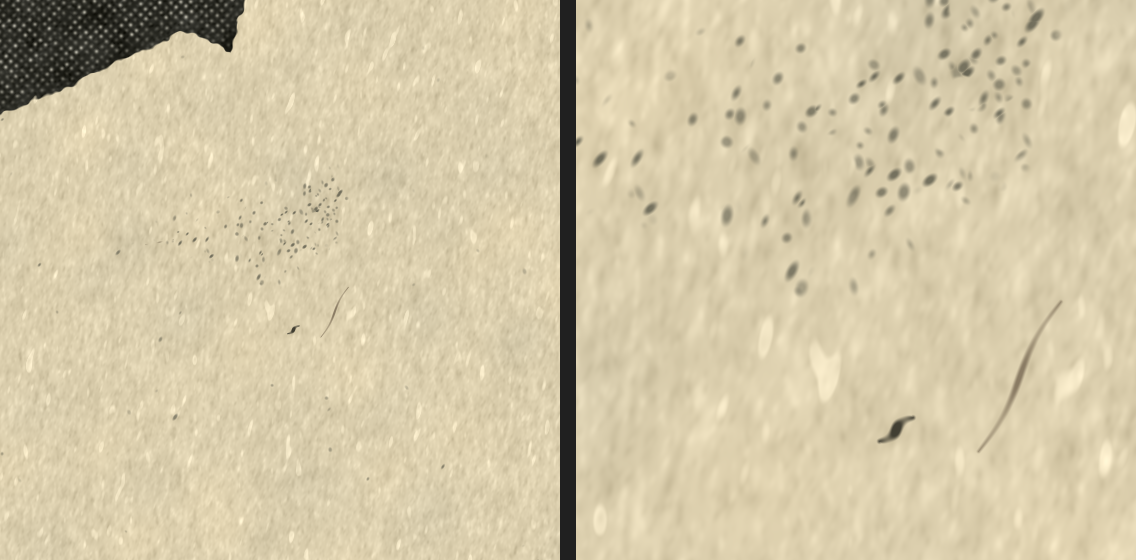
Left, the full canvas; right, a detail of the centre.
A WebGL 1 fragment shader for this texture:

```glsl
precision highp float;
// Aged cream paper with a torn-edged patch of halftone ink in the upper left corner.
// Grain is cellular noise: each cell adds a soft, sheared, signed fibre. Ink crumbs
// are cell dots thinned by a density field; the patch is a wobbly distance shape.
uniform vec2 u_resolution;

#define PAPER vec3(0.861, 0.811, 0.681)
#define INK vec3(0.115, 0.115, 0.09)
#define DOT_TINT vec3(0.60, 0.59, 0.54)
#define CRUMB_TINT vec3(0.30, 0.30, 0.25)
#define FIBRE_TINT vec3(0.43, 0.37, 0.29)
#define GRAIN 0.050
#define FINE_GRAIN 0.034
#define MOTTLE 0.020
#define DOT_PITCH 0.0128
#define CRUMB_PITCH 0.0082
#define SOFT 0.0022

vec3 hash3(vec2 cell) {
  vec3 q = fract(cell.xyx * vec3(0.1031, 0.1030, 0.0973));
  q += dot(q, q.yxz + 33.33);
  return fract((q.xxy + q.yzz) * q.zyx);
}

// Sum of soft blobs of random sign, one per cell, each leaning its own way.
float fibres(vec2 p, float seed) {
  vec2 cell = floor(p);
  float sum = 0.0;
  for (int j = -1; j <= 1; j++) {
    for (int i = -1; i <= 1; i++) {
      vec2 c = cell + vec2(float(i), float(j));
      vec3 h = hash3(c + seed);
      vec2 d = p - c - h.xy;
      d.x -= d.y * (fract(h.x * 17.0 + h.z * 5.0) - 0.4);
      sum += (2.0 * h.z - 1.0) * exp(-4.5 * dot(d, d));
    }
  }
  return sum;
}

// Scattered dots; density is the chance that a cell holds one. Soft is in cells.
float crumbs(vec2 p, float density, float radius, float soft, float seed) {
  vec2 cell = floor(p);
  float cover = 0.0;
  for (int j = -1; j <= 1; j++) {
    for (int i = -1; i <= 1; i++) {
      vec2 c = cell + vec2(float(i), float(j));
      vec3 h = hash3(c + seed);
      vec3 g = hash3(c + seed + 71.0);
      vec2 d = p - c - h.xy;
      d.x -= d.y * (g.x - 0.4);
      d.y *= mix(0.55, 1.1, g.y);
      float r = radius * mix(0.4, 1.0, g.z);
      float disc = 1.0 - smoothstep(r - soft, r + soft, length(d));
      float present = smoothstep(h.z - 0.04, h.z + 0.04, density - 0.04);
      cover = max(cover, disc * present * mix(0.4, 1.0, g.x));
    }
  }
  return cover;
}

// A hair from a to b, thickest in the middle.
float hair(vec2 p, vec2 a, vec2 b, float width) {
  vec2 along = b - a;
  float t = clamp(dot(p - a, along) / dot(along, along), 0.0, 1.0);
  float bow = 0.003 * sin(6.2832 * t);
  float r = width * (0.25 + 3.0 * t * (1.0 - t));
  float d = length(p - a - along * t - vec2(bow, 0.0));
  return 1.0 - smoothstep(r - SOFT * 0.6, r + SOFT * 0.6, d);
}

float cloud(vec2 p, vec2 centre, vec2 size) {
  vec2 d = (p - centre) / size;
  return exp(-dot(d, d));
}

// Positive inside the inked corner: slanted lower edge, a bite, a steep right side.
float inkShape(vec2 p) {
  float bite = max(p.x - 0.305, 0.0);
  float lower = min(0.792 + 0.467 * p.x, 0.943 - 3.2 * bite * bite);
  float right = 0.415 + 0.3 * (p.y - 0.92) - p.x;
  float wobble = 0.005 * fibres(p * 75.0, 9.0) + 0.004 * fibres(p * 38.0, 23.0);
  return min((p.y - lower) * 0.9, right) + wobble;
}

vec3 halftone(vec2 p, float depth) {
  vec2 q = mat2(0.74, 0.67, -0.67, 0.74) * p / DOT_PITCH;
  vec3 h = hash3(floor(q) + 140.0);
  vec2 d = fract(q) - 0.5 - 0.16 * (h.xy - 0.5);
  float spot = exp(-14.0 * dot(d, d)) * mix(0.3, 1.1, h.z);
  spot *= mix(0.35, 1.0, smoothstep(0.0, 0.03, depth));
  float wear = 0.055 * fibres(p * 170.0, 31.0) + 0.05 * fibres(p * 28.0, 47.0);
  return mix(INK, DOT_TINT, spot) + 0.025 + wear;
}

void main() {
  vec2 p = gl_FragCoord.xy / u_resolution;
  vec2 lean = vec2(p.x - 0.12 * p.y + 0.2, p.y);

  // Paper: fibres at several scales, broad mottling and a few bright flecks.
  float tone = GRAIN * fibres(lean * vec2(150.0, 58.0), 3.0);
  tone += FINE_GRAIN * fibres(lean * vec2(230.0, 125.0), 11.0);
  tone += 0.024 * fibres(lean * vec2(60.0, 30.0), 19.0);
  float patchy = fibres(p * 9.0, 5.0);
  tone += MOTTLE * patchy;
  tone += 0.09 * smoothstep(0.55, 1.0, fibres(lean * vec2(95.0, 34.0), 63.0));
  vec3 col = PAPER + tone + vec3(0.008, 0.002, -0.006) * patchy;

  // Rubbed smudge: crumbs of ink thick at the right, thinning to the left.
  float smudge = 0.55 * cloud(p, vec2(0.575, 0.635), vec2(0.032, 0.055));
  smudge += 0.36 * cloud(p, vec2(0.51, 0.605), vec2(0.07, 0.055));
  smudge += 0.20 * cloud(p, vec2(0.40, 0.58), vec2(0.11, 0.045));
  smudge += 0.10 * cloud(p, vec2(0.48, 0.52), vec2(0.09, 0.05));
  float clump = clamp(0.85 + 0.9 * fibres(p * 45.0, 83.0), 0.1, 1.6);
  float rubbed = crumbs(p / CRUMB_PITCH, smudge * clump, 0.38, 0.22, 7.0);
  col = mix(col, CRUMB_TINT, 0.75 * rubbed + 0.05 * smudge);

  // Stray specks over the sheet, one blot and two hairs.
  float stray = crumbs(p * 26.0, 0.085, 0.085, 0.05, 37.0);
  col = mix(col, CRUMB_TINT, 0.65 * stray);
  float blot = hair(p, vec2(0.514, 0.404), vec2(0.534, 0.418), 0.0035);
  col = mix(col, INK, 0.8 * blot);
  float hairs = hair(p, vec2(0.573, 0.398), vec2(0.622, 0.487), 0.0019);
  hairs = max(hairs, 0.6 * hair(p, vec2(0.26, 0.563), vec2(0.31, 0.572), 0.0012));
  col = mix(col, FIBRE_TINT, 0.75 * hairs);

  // Inked corner over the paper.
  float depth = inkShape(p);
  col = mix(col, halftone(p, depth), smoothstep(-SOFT, SOFT, depth));
  gl_FragColor = vec4(clamp(col, 0.0, 1.0), 1.0);
}
```
